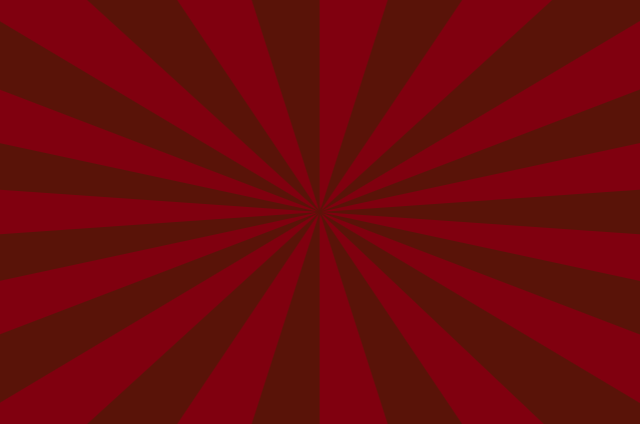
Reproduce this background procedurally as a WebGL 2 fragment shader.

```glsl
#version 300 es
precision highp float;
// Sunburst of alternating crimson and brown rays stretched to the canvas.

uniform vec2 u_resolution;
out vec4 outColor;

const vec3 CRIMSON = vec3(0.50, 0.0, 0.06);
const vec3 BROWN = vec3(0.35, 0.075, 0.03);
const vec2 CENTER = vec2(0.4995, 0.5);
const float RAY_COUNT = 30.0;      // both colours together, must be even
const float HUB_RADIUS = 0.009;    // in canvas heights
const float BENT_EDGE = 12.0;      // the one ray edge that leans clockwise
const float BEND = 0.09;           // lean, in ray widths
const float TAU = 6.2831853;

// Signed distance to the nearest ray edge, in ray widths: positive in crimson.
float rayWave(float phase) {
    return 0.5 - abs(mod(phase + 0.5, 2.0) - 1.0);
}

void main() {
    // Normalising both axes stretches the equal angles with the canvas.
    vec2 p = gl_FragCoord.xy / u_resolution - CENTER;
    float pixel = 1.0 / u_resolution.y;
    float radius = length(p);

    // Ray number, counted clockwise from the top.
    float phase = fract(atan(p.x, p.y) / TAU) * RAY_COUNT;
    phase -= BEND * max(0.0, 1.0 - abs(phase - BENT_EDGE));

    // Arc length to the edge gives an even, smooth border at every radius.
    float edge = rayWave(phase) * radius * TAU / RAY_COUNT;
    float crimson = clamp(edge / pixel + 0.5, 0.0, 1.0);

    // Small brown hub where the rays meet.
    float aspect = u_resolution.x / u_resolution.y;
    float hubDistance = length(p * vec2(aspect, 1.0)) - HUB_RADIUS;
    crimson *= smoothstep(-HUB_RADIUS, HUB_RADIUS, hubDistance);

    outColor = vec4(mix(BROWN, CRIMSON, crimson), 1.0);
}
```
